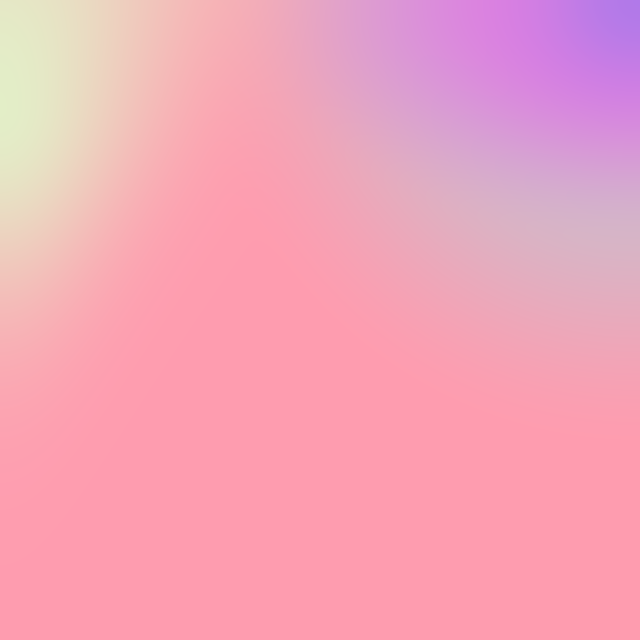
This background is drawn by a WebGL 1 fragment shader. Its source:

```glsl
precision highp float;
// A soft mesh gradient: a pink field with a pale green glow at the upper left
// and nested grey-lilac, magenta and violet glows around the top right corner.
// Each glow is an elliptical falloff blended over the layers below it.

#define PINK    vec3(0.998, 0.612, 0.686)
#define GREEN   vec3(0.890, 0.932, 0.782)
#define LILAC   vec3(0.820, 0.722, 0.788)
#define MAGENTA vec3(0.872, 0.500, 0.880)
#define VIOLET  vec3(0.695, 0.475, 0.912)
#define GREEN_CENTER vec2(0.0, 0.83)
#define GREEN_WIDTH  0.24
#define GREEN_FLARE  1.4
#define MAGENTA_SIZE vec2(0.435, 0.26)
#define VIOLET_SIZE  vec2(0.15, 0.135)

uniform vec2 u_resolution;

// Bell-shaped falloff of a scaled offset
float bell(vec2 q) {
    return exp(-dot(q, q));
}

// One inside the inner radius, zero beyond the outer one
float softDisc(float radius, float inner, float outer) {
    return 1.0 - smoothstep(inner, outer, radius);
}

// Glow that widens towards the top and fades faster below its centre
float greenGlow(vec2 uv) {
    vec2 offset = uv - GREEN_CENTER;
    float width = GREEN_WIDTH * exp(GREEN_FLARE * offset.y);
    float height = offset.y > 0.0 ? 0.6 : 0.312;
    return bell(offset / vec2(width, height));
}

void main() {
    vec2 uv = gl_FragCoord.xy / u_resolution;
    vec2 corner = uv - 1.0;

    // Nested glows of the top right corner, widest first
    vec3 color = mix(PINK, LILAC, softDisc(length(corner), 0.28, 0.72));
    color = mix(color, MAGENTA, softDisc(length(corner / MAGENTA_SIZE), 0.4, 1.5));
    color = mix(color, VIOLET, bell(corner / VIOLET_SIZE));

    // Green glow of the left edge
    color = mix(color, GREEN, greenGlow(uv));

    gl_FragColor = vec4(color, 1.0);
}
```
